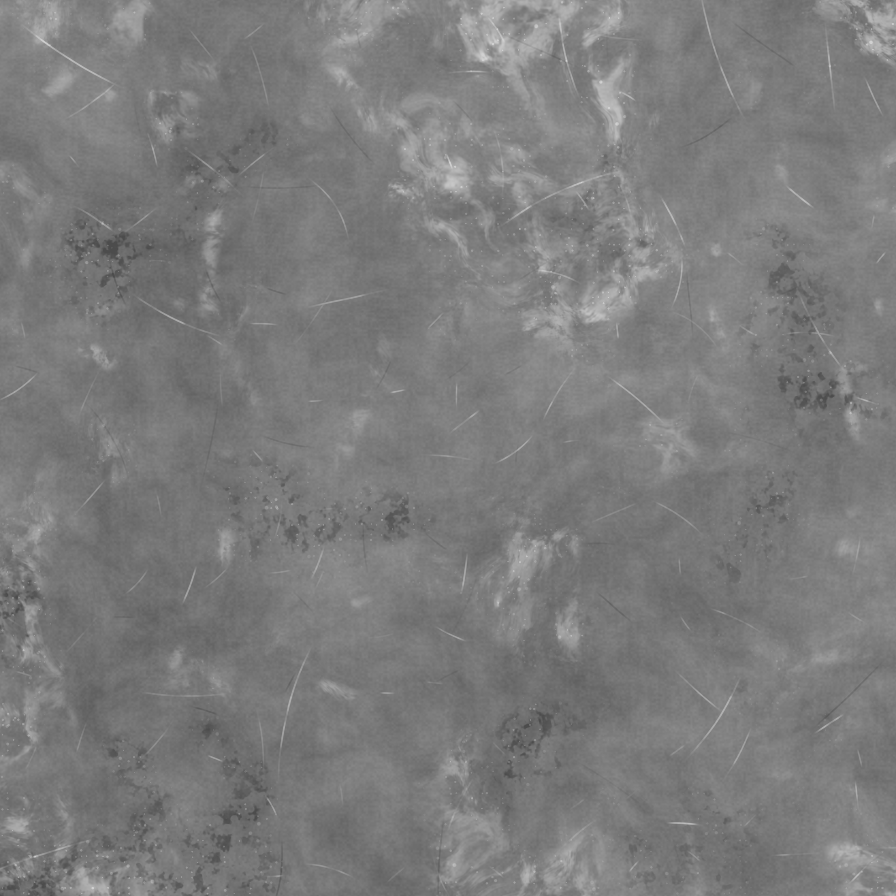
A Shadertoy shader for this texture:

```glsl
float hash(vec2 p) {
    return fract(sin(dot(p, vec2(127.1, 311.7))) * 43758.5453);
}

float noise(vec2 p) {
    vec2 cell = floor(p), f = fract(p);
    f = f * f * (3.0 - 2.0 * f);
    float low = mix(hash(cell), hash(cell + vec2(1, 0)), f.x);
    float high = mix(hash(cell + vec2(0, 1)), hash(cell + vec2(1, 1)), f.x);
    return mix(low, high, f.y);
}

// Layered noise, normalised to 0..1
float fbm(vec2 p, int octaves, float gain) {
    float sum = 0.0, total = 0.0, amp = 1.0;
    for (int i = 0; i < octaves; i++) {
        sum += amp * noise(p);
        total += amp;
        amp *= gain;
        p = mat2(1.6, 1.2, -1.2, 1.6) * p + 17.3;
    }
    return sum / total;
}

// Sparse curved strokes, at most one per grid cell, tapered at both ends
float strokes(vec2 uv, float cells, float density, float width, float soft, float seed) {
    vec2 p = uv * cells, home = floor(p);
    float ink = 0.0;
    for (int j = -1; j <= 1; j++)
    for (int i = -1; i <= 1; i++) {
        vec2 cell = home + vec2(i, j);
        vec2 key = cell + seed;
        if (hash(key + 5.1) > density) continue;
        vec2 centre = cell + 0.25 + 0.5 * vec2(hash(key + 1.7), hash(key + 8.3));
        float angle = 6.2832 * hash(key + 3.9);
        float halfLength = mix(0.15, 0.7, pow(hash(key + 6.2), 2.0));
        float bend = 0.7 * (hash(key + 9.4) - 0.5);
        vec2 d = p - centre;
        float along = dot(d, vec2(cos(angle), sin(angle)));
        float across = dot(d, vec2(-sin(angle), cos(angle))) - bend * along * along;
        float taper = 1.0 - smoothstep(0.4, 1.0, abs(along) / halfLength);
        float line = 1.0 - smoothstep(width, width + soft, abs(across) / cells);
        ink = max(ink, line * taper * mix(0.25, 1.0, hash(key + 2.6)));
    }
    return ink;
}

// Small round flecks, confined to their cells
float flecks(vec2 uv, float cells, float density, float seed) {
    vec2 p = uv * cells, key = floor(p) + seed;
    vec2 centre = 0.35 + 0.3 * vec2(hash(key + 1.3), hash(key + 4.7));
    float radius = mix(0.15, 0.33, hash(key + 7.9));
    float dotShape = 1.0 - smoothstep(0.4 * radius, radius, length(fract(p) - centre));
    return dotShape * step(hash(key), density);
}

void mainImage(out vec4 fragColor, in vec2 fragCoord) {
    vec2 uv = fragCoord / iResolution.y;
    float pixel = 1.0 / iResolution.y;
    vec2 warp = vec2(fbm(uv * 6.0, 4, 0.55), fbm(uv * 6.0 + 31.0, 4, 0.55)) - 0.5;
    vec2 warped = uv + 0.12 * warp;

    // Cloudy metal with a mottled surface and fine grain
    float clouds = fbm(warped * 5.0 + 3.0, 5, 0.55) - 0.5;
    float mottle = fbm(warped * 26.0 + 11.0, 5, 0.65) - 0.5;
    float grain = noise(uv * 420.0) - 0.5;
    float fibre = noise(uv * vec2(60.0, 330.0)) + noise(uv * vec2(330.0, 60.0)) - 1.0;
    float tone = 0.482 + 0.17 * clouds + 0.15 * mottle + 0.035 * grain + 0.012 * fibre;

    // Pale rubbed patches, broken up by a rough texture
    float rough = fbm(warped * 48.0 + 23.0, 4, 0.7);
    float patches = smoothstep(0.53, 0.8, fbm(warped * 8.0 + 47.0, 4, 0.5));
    float broken = smoothstep(0.35, 0.72, rough);
    tone += 0.22 * patches * broken;

    // Dark worn areas with pits
    float worn = smoothstep(0.56, 0.78, fbm(warped * 7.0 + 71.0, 4, 0.5));
    float pits = smoothstep(0.5, 0.72, fbm(uv * 95.0 + 5.0, 3, 0.7));
    tone -= worn * (0.02 + 0.12 * pits);

    // Broad chalky smears
    vec2 frayed = uv + 0.035 * warp + 0.008 * (rough - 0.5);
    float smears = strokes(frayed, 6.0, 0.45, 0.001, 0.013, 13.0);
    smears += 0.7 * strokes(frayed, 13.0, 0.3, 0.001, 0.009, 29.0);
    tone += 0.19 * smears * smoothstep(0.32, 0.68, rough);

    // Thin scratches, pale and dark
    vec2 wavy = uv + 0.006 * warp;
    float skips = smoothstep(0.2, 0.55, noise(uv * 70.0 + 9.0));
    float scratches = strokes(wavy, 7.0, 0.6, 0.0003, 1.2 * pixel, 41.0);
    scratches = max(scratches, 0.8 * strokes(wavy, 15.0, 0.45, 0.0002, 1.2 * pixel, 67.0));
    tone += 0.22 * scratches * mix(0.3, 1.0, skips);
    tone -= 0.07 * strokes(wavy, 11.0, 0.35, 0.0002, 1.3 * pixel, 83.0);

    // Dust gathers around the rubbed and worn areas
    float dust = flecks(uv, 170.0, 0.14, 19.0) + flecks(uv + 0.37, 110.0, 0.05, 53.0);
    tone += 0.13 * dust * clamp(patches + worn + 0.08, 0.0, 1.0);

    fragColor = vec4(vec3(clamp(tone, 0.3, 0.82)), 1.0);
}
```
